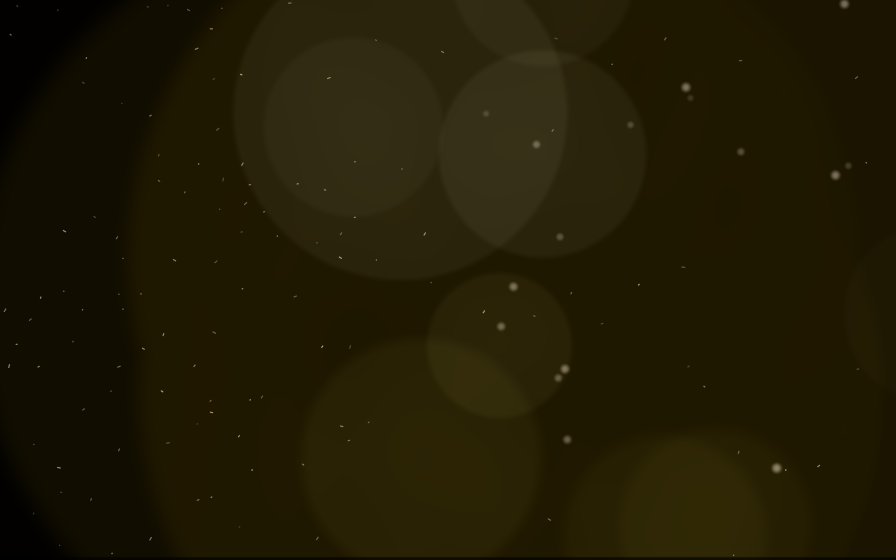
This background is drawn by a Shadertoy shader. Its source:

```glsl
// Dim amber bokeh discs over a dark backdrop, with soft motes and tiny dust streaks.

const vec3 BLACK = vec3(0.006, 0.004, 0.0);
const vec3 OUTER_AMBER = vec3(0.066, 0.051, 0.0);
const vec3 INNER_AMBER = vec3(0.122, 0.093, 0.0);
const vec3 WARM_TINT = vec3(1.0, 0.98, 0.30);
const vec3 COOL_TINT = vec3(0.92, 0.96, 0.95);
const vec3 MOTE_COLOR = vec3(0.40, 0.38, 0.38);
const vec3 DUST_COLOR = vec3(0.62, 0.58, 0.44);
const float DISC_SOFTNESS = 0.010;
const float DUST_CELL = 0.046;
const float MOTTLE = 0.05;
const float FLOOR_LINE = 0.005;

// Bokeh discs: centre, radius, strength
const vec4 DISCS[9] = vec4[9](
    vec4(0.715, 0.798, 0.298, 0.052), vec4(0.631, 0.773, 0.160, 0.030),
    vec4(0.969, 0.725, 0.185, 0.052), vec4(0.892, 0.383, 0.129, 0.046),
    vec4(0.752, 0.181, 0.214, 0.043), vec4(1.188, 0.042, 0.180, 0.032),
    vec4(1.277, 0.063, 0.170, 0.030), vec4(0.969, 1.045, 0.163, 0.036),
    vec4(1.667, 0.440, 0.160, 0.018));

// Drifting motes: centre, brightness (which also sets the size)
const vec3 MOTES[16] = vec3[16](
    vec3(1.225, 0.844, 0.9), vec3(1.233, 0.825, 0.3), vec3(1.323, 0.729, 0.55),
    vec3(1.492, 0.687, 0.9), vec3(1.515, 0.704, 0.4), vec3(1.508, 0.993, 0.9),
    vec3(0.958, 0.742, 0.6), vec3(0.917, 0.488, 0.8), vec3(0.895, 0.417, 0.7),
    vec3(1.009, 0.341, 0.85), vec3(0.997, 0.325, 0.6), vec3(1.013, 0.215, 0.7),
    vec3(1.387, 0.164, 1.0), vec3(1.126, 0.777, 0.4), vec3(1.000, 0.577, 0.5),
    vec3(0.868, 0.797, 0.3));

vec2 hash2(vec2 p) {
    vec3 q = fract(p.xyx * vec3(0.1031, 0.1030, 0.0973));
    q += dot(q, q.yzx + 33.33);
    return fract((q.xx + q.yz) * q.zy);
}

float gradientCorner(vec2 cell, vec2 f, vec2 corner) {
    return dot(hash2(cell + corner) * 2.0 - 1.0, f - corner);
}

float gradientNoise(vec2 p) {
    vec2 i = floor(p), f = fract(p);
    vec2 u = f * f * (3.0 - 2.0 * f);
    float low = mix(gradientCorner(i, f, vec2(0, 0)), gradientCorner(i, f, vec2(1, 0)), u.x);
    float high = mix(gradientCorner(i, f, vec2(0, 1)), gradientCorner(i, f, vec2(1, 1)), u.x);
    return mix(low, high, u.y);
}

float softDisc(float dist, float radius, float softness) {
    return 1.0 - smoothstep(radius - softness, radius + softness, dist);
}

// Two huge overlapping pools of light, the outer one stretched to the right
vec3 backdrop(vec2 p) {
    vec2 outerCentre = vec2(clamp(p.x, 0.635, 1.25), 0.458);
    float outer = softDisc(distance(p, outerCentre), 0.677, 0.035);
    float innerSoftness = mix(0.03, 0.09, smoothstep(0.6, 1.4, p.x));
    float inner = softDisc(distance(p, vec2(0.90, 0.54)), 0.67, innerSoftness);
    inner = max(inner, 0.65 * smoothstep(0.9, 1.3, p.x));
    inner = max(inner, softDisc(distance(p, vec2(0.92, 0.30)), 0.67, 0.03));
    return mix(mix(BLACK, OUTER_AMBER, outer), INNER_AMBER, inner * outer);
}

vec3 bokeh(vec2 p) {
    vec3 light = vec3(0.0);
    for (int i = 0; i < 9; i++) {
        vec4 disc = DISCS[i];
        float d = distance(p, disc.xy);
        float softness = DISC_SOFTNESS * mix(1.8, 0.7, smoothstep(0.1, 0.4, disc.y));
        float fill = softDisc(d, disc.z, softness) * (1.08 - 0.2 * d / disc.z);
        vec3 tint = mix(WARM_TINT, COOL_TINT, smoothstep(0.0, 0.8, disc.y));
        light += tint * disc.w * fill;
    }
    return light;
}

float motes(vec2 p) {
    float glow = 0.0;
    for (int i = 0; i < 16; i++) {
        float radius = mix(0.006, 0.011, MOTES[i].z);
        glow += MOTES[i].z * softDisc(distance(p, MOTES[i].xy), radius * 0.65, radius * 0.5);
    }
    return glow;
}

// Short tilted streaks, one candidate per cell, thinning out to the right
float dust(vec2 p, float pixel) {
    vec2 cell = floor(p / DUST_CELL);
    vec2 place = hash2(cell + 17.0), traits = hash2(cell + 71.0);
    float density = mix(0.34, 0.05, smoothstep(0.3, 0.85, p.x));
    vec2 q = p - (cell + 0.15 + 0.7 * place) * DUST_CELL;
    float angle = (traits.y - 0.35) * 2.2;
    vec2 axis = vec2(cos(angle), sin(angle));
    float halfLength = 0.0025 * fract(traits.y * 7.3);
    q -= axis * clamp(dot(q, axis), -halfLength, halfLength);
    float streak = softDisc(length(q), 0.0010, max(0.0008, 0.7 * pixel));
    return streak * step(traits.x, density) * mix(0.3, 1.0, fract(place.x * 9.7));
}

void mainImage(out vec4 fragColor, in vec2 fragCoord) {
    vec2 p = fragCoord / iResolution.y;
    float pixel = 1.0 / iResolution.y;

    vec3 color = backdrop(p) + bokeh(p);
    color *= 1.0 + MOTTLE * gradientNoise(p * vec2(7.0, 4.0));
    color += MOTE_COLOR * motes(p);
    color += DUST_COLOR * dust(p, pixel);

    // Dark line along the lower border
    color *= mix(0.35, 1.0, smoothstep(FLOOR_LINE - pixel, FLOOR_LINE + pixel, p.y));
    fragColor = vec4(color, 1.0);
}
```
